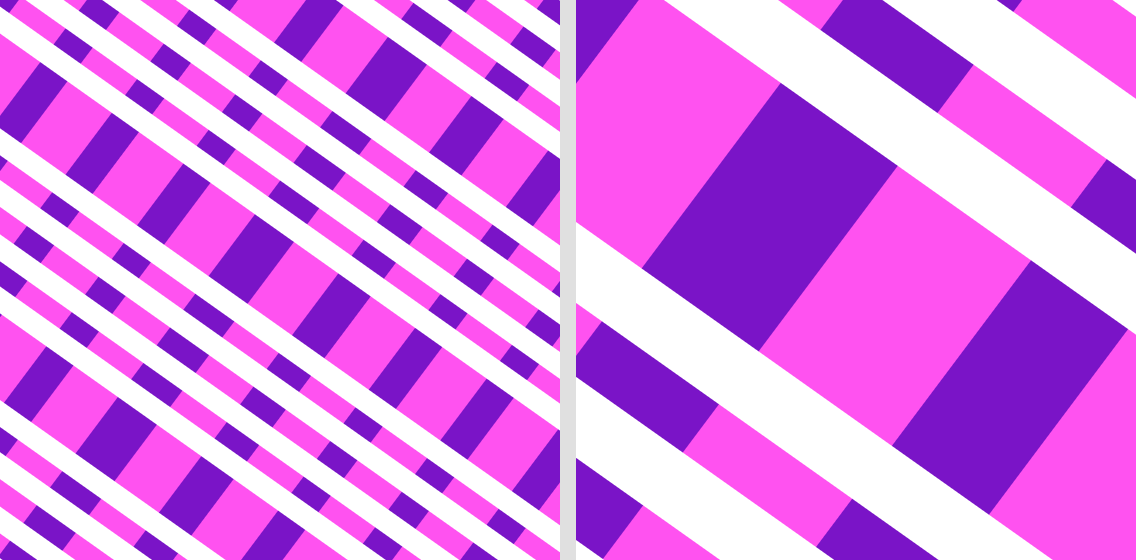
Left, the full canvas; right, a detail of the centre.
This pattern is drawn by a Shadertoy shader. Its source:

```glsl
// Slanted plaid: pink and violet stripes crossed by mirrored groups of white bands.

const vec3 PINK   = vec3(1.00, 0.32, 0.94);
const vec3 VIOLET = vec3(0.48, 0.08, 0.78);
const vec3 WHITE  = vec3(1.0);

// White bands, measured down the left side of the canvas
const float BAND_SLOPE   = 0.709;
const float BAND_HALF    = 0.0241;
const float MIRROR_AXIS  = 0.1445;  // middle of the widest row
const float BAND_PERIOD  = 0.985;
const vec4  BAND_OFFSETS = vec4(0.1087, 0.2009, 0.2980, 0.3911);

// Violet stripes, measured along the top of the canvas
const float STRIPE_LEAN  = 0.75;
const float STRIPE_START = -0.0406;
const float STRIPE_WIDTH = 0.0742;
const float STRIPE_GAP   = 0.1215;
const int   STRIPE_COUNT = 16;
const int   WIDEST_INDEX = 4;
const float WIDEST_EXTRA = 0.0325;
const float WIDER_EXTRA  = 0.0143;  // the stripe after the widest

// Anti-aliased coverage of a signed distance
float coverage(float distanceToEdge, float pixel) {
    return clamp(0.5 - distanceToEdge / pixel, 0.0, 1.0);
}

float stripeMask(vec2 p, float pixel) {
    float across = p.x + STRIPE_LEAN * p.y;
    float edgePixel = pixel * length(vec2(1.0, STRIPE_LEAN));
    float start = STRIPE_START;
    float mask = 0.0;
    for (int i = 0; i < STRIPE_COUNT; i++) {
        float width = STRIPE_WIDTH;
        if (i == WIDEST_INDEX) width += WIDEST_EXTRA;
        if (i == WIDEST_INDEX + 1) width += WIDER_EXTRA;
        float d = abs(across - start - 0.5 * width) - 0.5 * width;
        mask = max(mask, coverage(d, edgePixel));
        start += width + STRIPE_GAP;
    }
    return mask;
}

float bandMask(vec2 p, float pixel) {
    float across = p.y - BAND_SLOPE * p.x - MIRROR_AXIS;
    // Fold each period about the middle of its widest row
    float folded = abs(across - BAND_PERIOD * round(across / BAND_PERIOD));
    vec4 gaps = abs(folded - BAND_OFFSETS);
    float nearest = min(min(gaps.x, gaps.y), min(gaps.z, gaps.w));
    return coverage(nearest - BAND_HALF, pixel * length(vec2(1.0, BAND_SLOPE)));
}

void mainImage(out vec4 fragColor, in vec2 fragCoord) {
    float pixel = 1.0 / iResolution.y;
    vec2 p = fragCoord * pixel;
    p.y = 1.0 - p.y;  // measure downwards from the top edge

    vec3 color = mix(PINK, VIOLET, stripeMask(p, pixel));
    color = mix(color, WHITE, bandMask(p, pixel));
    fragColor = vec4(color, 1.0);
}
```
